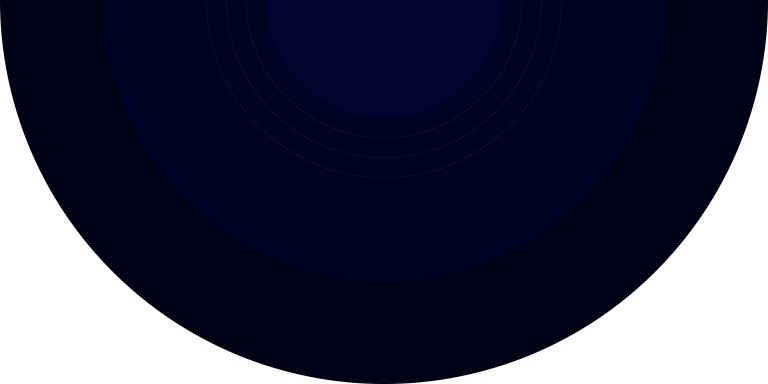
Reproduce this background procedurally as a WebGL 2 fragment shader.

```glsl
#version 300 es
precision highp float;

uniform vec2 u_resolution;
out vec4 fragColor;

const float TAU = 6.2831853;
const vec3 PAPER = vec3(1.0);
const vec3 OUTER_NAVY = vec3(0.006, 0.006, 0.09);
const vec3 MIDDLE_NAVY = vec3(0.006, 0.006, 0.142);
const vec3 CORE_NAVY = vec3(0.022, 0.016, 0.18);
const vec3 BRIGHT_DASH = vec3(0.09, 0.09, 0.21);
const vec3 FAINT_DASH = vec3(0.03, 0.03, 0.165);

// Antialiased coverage of a disc
float disc(float dist, float radius, float pixel) {
    return clamp((radius - dist) / pixel + 0.5, 0.0, 1.0);
}

// Thin circle line, dimmed when narrower than a pixel
float ring(float dist, float radius, float width, float pixel) {
    float soft = max(width, pixel);
    float line = 1.0 - smoothstep(0.0, soft, abs(dist - radius));
    return line * width / soft;
}

// Evenly spaced dashes along a circle, softened at their ends
float dashes(float angle, float radius, float period, float pixel) {
    float count = floor(TAU * radius / period + 0.5);
    float along = abs(fract(angle / TAU * count) - 0.5) * period;
    return 1.0 - smoothstep(-0.5, 0.5, (along - 0.3 * period) / pixel);
}

// A family of equally spaced dashed rings
float dashedRings(vec2 p, float first, float spacing, int count, float period, float pixel) {
    float dist = length(p);
    float angle = atan(p.x, -p.y);
    float cover = 0.0;
    for (int i = 0; i < count; i++) {
        float radius = first + spacing * float(i);
        float line = ring(dist, radius, 0.0026, pixel);
        cover = max(cover, line * dashes(angle, radius, period, pixel));
    }
    return cover;
}

void main() {
    // Canvas height is one unit, centred on the top edge
    float pixel = 1.0 / u_resolution.y;
    vec2 p = (gl_FragCoord.xy - vec2(0.5, 1.0) * u_resolution) * pixel;
    float dist = length(p);

    // Nested discs
    vec3 color = mix(PAPER, OUTER_NAVY, disc(dist, 1.0, pixel));
    color = mix(color, MIDDLE_NAVY, disc(dist, 0.734, pixel));
    color = mix(color, CORE_NAVY, disc(dist, 0.307, pixel));

    // Dashed orbits
    float bright = dashedRings(p, 0.359, 0.052, 3, 0.0105, pixel);
    float faint = dashedRings(p, 0.559, 0.0445, 4, 0.021, pixel);
    color = mix(color, BRIGHT_DASH, bright);
    color = mix(color, FAINT_DASH, faint);

    fragColor = vec4(color, 1.0);
}
```
